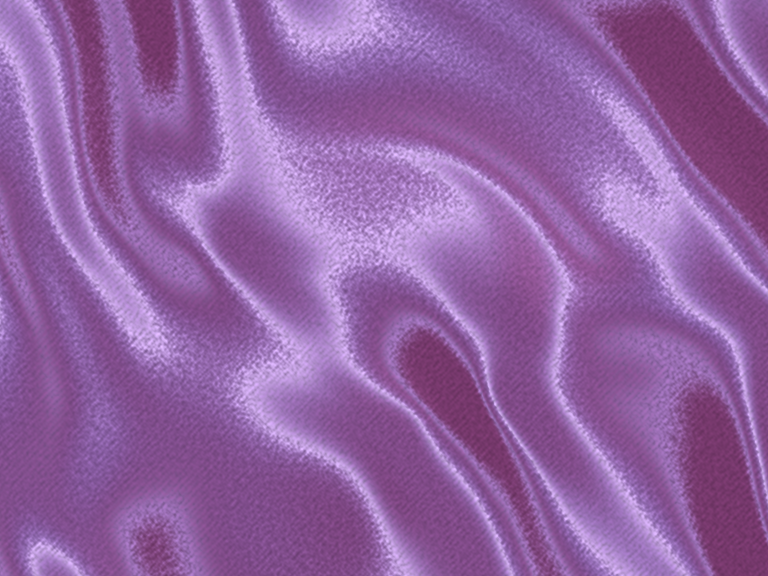
A Shadertoy shader for this texture:

```glsl
// Draped violet satin: a warped height field of long folds, shaded by its
// slope so that sheen gathers in soft bands beside plum hollows.
// A fine twill and thread noise break up the light.

// Unit gradient at a lattice point, from an integer hash
vec2 latticeGradient(vec2 cell) {
    uvec2 k = uvec2(ivec2(cell) + 4096);
    uint n = k.x * 1597u + k.y * 51749u;
    n = (n ^ (n >> 15)) * 73244475u;
    n = (n ^ (n >> 13)) * 26699u;
    n ^= n >> 16;
    float angle = float(n & 65535u) / 65536.0 * 6.28319;
    return vec2(cos(angle), sin(angle));
}

float gradientNoise(vec2 p) {
    vec2 i = floor(p), f = p - i;
    vec2 u = f * f * f * (f * (f * 6.0 - 15.0) + 10.0);
    vec2 e = vec2(1.0, 0.0);
    float a = dot(latticeGradient(i), f);
    float b = dot(latticeGradient(i + e.xy), f - e.xy);
    float c = dot(latticeGradient(i + e.yx), f - e.yx);
    float d = dot(latticeGradient(i + e.xx), f - e.xx);
    return mix(mix(a, b, u.x), mix(c, d, u.x), u.y);
}

// Height of the cloth: stretched noise in bent coordinates
float clothHeight(vec2 p) {
    vec2 bend = vec2(gradientNoise(p * 1.6 + 3.7), gradientNoise(p * 1.6 + 19.2));
    vec2 q = p + 0.38 * bend;
    q += 0.04 * vec2(gradientNoise(q * 4.0 + 8.1), gradientNoise(q * 4.0 + 31.6));
    vec2 fold = vec2(dot(q, vec2(0.88, 0.47)), dot(q, vec2(-0.47, 0.88)));
    return gradientNoise(fold * vec2(2.9, 1.3) + 5.3)
         + 0.15 * gradientNoise(fold * vec2(5.8, 2.8) + 40.7);
}

float bell(float x, float centre, float width) {
    x = (x - centre) / width;
    return exp(-x * x);
}

void mainImage(out vec4 fragColor, in vec2 fragCoord) {
    vec2 p = fragCoord / iResolution.y;

    // Slope of the cloth towards the light
    float h = clothHeight(p);
    vec2 e = vec2(0.004, 0.0);
    vec2 grad = vec2(clothHeight(p + e.xy) - h, clothHeight(p + e.yx) - h) / e.x;
    float slope = dot(grad, vec2(0.86, 0.51)) / 1.8;

    // Threads: short slanted flecks and a diagonal twill
    vec2 thread = vec2(p.x + p.y, p.y - p.x) * 0.7071;
    float fleck = gradientNoise(thread * vec2(95.0, 170.0))
                + 0.8 * gradientNoise(thread * vec2(210.0, 140.0) + 60.0);
    float twill = sin(thread.y * 690.0 + 2.0 * gradientNoise(p * 9.0));
    float lit = slope + 0.13 * fleck;

    // Body colour: plum hollows, violet slopes, rosy crests
    float cool = smoothstep(-0.4, 0.35, gradientNoise(p * 1.3 + 11.0));
    vec3 col = mix(vec3(0.46, 0.22, 0.42), vec3(0.50, 0.29, 0.53),
                   smoothstep(-1.5, 0.0, slope));
    col = mix(col, vec3(0.51, 0.37, 0.66), bell(slope, 0.45, 0.75) * mix(0.5, 1.0, cool));
    col = mix(col, vec3(0.67, 0.38, 0.64),
              smoothstep(0.05, 0.4, h) * mix(0.6, 0.15, cool));
    col = mix(col, vec3(0.46, 0.22, 0.43), 0.6 * smoothstep(-0.05, -0.45, h));

    // Sheen: a glow steep on one side, a pale core, and a band facing away
    float glow = bell(lit, 0.5, lit < 0.5 ? 0.42 : 0.65);
    float core = bell(lit, 0.5, lit < 0.5 ? 0.17 : 0.26);
    float backGlow = bell(lit, -0.95, 0.3);
    col = mix(col, vec3(0.66, 0.51, 0.79), 0.85 * glow);
    col = mix(col, vec3(0.81, 0.68, 0.92), 0.75 * core);
    col = mix(col, vec3(0.64, 0.49, 0.78), 0.75 * backGlow);

    // Weave over everything, sparkling most where the sheen falls
    col *= 1.0 + (0.13 + 0.09 * max(glow, backGlow)) * fleck + 0.03 * twill;
    fragColor = vec4(clamp(col, 0.0, 1.0), 1.0);
}
```
